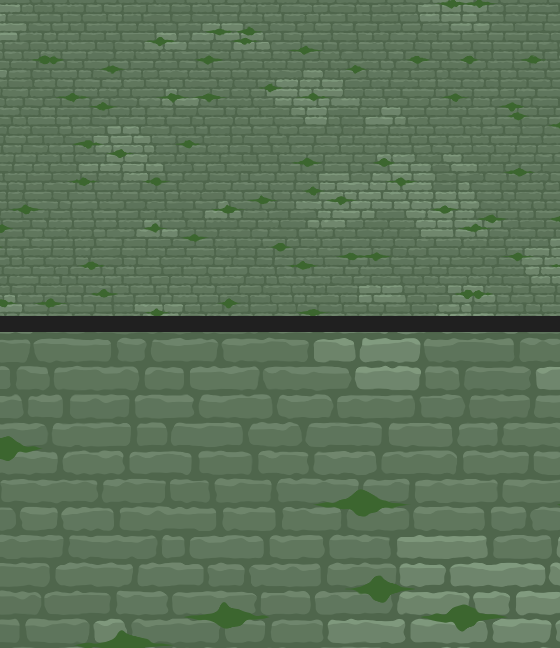
Top: the whole. Bottom: its middle third, enlarged.
Write a Shadertoy shader that draws this texture.

```glsl
#define ROWS 33.75
#define ROW_SHIFT 0.35
#define BRICK_LENGTH 2.4
#define JOINT_JITTER 0.6
#define MORTAR_WIDTH 0.21
#define CORNER 0.2
#define ROUGHNESS 0.11
#define HIGHLIGHT 0.17
#define SITE_PITCH 5.0
#define MOSS_CHANCE 0.76
#define LARGE_PATCH_CHANCE 0.09
#define SMALL_PATCH_CHANCE 0.17

const vec3 MORTAR = vec3(0.31, 0.40, 0.30);
const vec3 STONE = vec3(0.37, 0.46, 0.36);
const vec3 PALE_STONE = vec3(0.43, 0.52, 0.42);
const vec3 PALE_EDGE = vec3(0.50, 0.60, 0.49);
const vec3 MOSS = vec3(0.235, 0.40, 0.185);

float hash(vec2 p) {
    return fract(sin(dot(p, vec2(127.1, 311.7))) * 43758.5);
}

float noise(vec2 p) {
    vec2 i = floor(p), f = fract(p);
    f = f * f * (3.0 - 2.0 * f);
    vec2 e = vec2(0.0, 1.0);
    return mix(mix(hash(i), hash(i + e.yx), f.x),
               mix(hash(i + e.xy), hash(i + e.yy), f.x), f.y);
}

float coverage(float dist, float pixel) {
    return clamp(0.5 - dist / pixel, 0.0, 1.0);
}

// Position of a vertical joint, in row heights
float joint(float index, float row) {
    float jitter = JOINT_JITTER * (hash(vec2(index, row)) - 0.5);
    return BRICK_LENGTH * (index + jitter + hash(vec2(row, 7.3)));
}

// Left and right joints of the brick around x
vec2 brickSpan(float x, float row) {
    float index = floor(x / BRICK_LENGTH - hash(vec2(row, 7.3)));
    if (x < joint(index, row)) index -= 1.0;
    else if (x >= joint(index + 1.0, row)) index += 1.0;
    return vec2(joint(index, row), joint(index + 1.0, row));
}

// Weathering sites are scattered along the horizontal mortar lines
vec2 siteCentre(vec2 cell) {
    float line = floor(SITE_PITCH * hash(cell + 41.7));
    return vec2((cell.x + hash(cell + 13.1)) * SITE_PITCH, cell.y * SITE_PITCH + line);
}

float mossDistance(vec2 p) {
    float dist = 1.0;
    float ragged = 0.25 * (noise(p * 3.3) - 0.5);
    for (int k = 0; k < 9; k++) {
        vec2 cell = floor(p / SITE_PITCH) + vec2(k % 3 - 1, k / 3 - 1);
        if (hash(cell + 5.9) > MOSS_CHANCE) continue;
        vec2 q = p - siteCentre(cell);
        float reach = mix(1.1, 1.8, hash(cell + 23.3));
        float taper = 1.0 - q.x * q.x / (reach * reach);
        float thickness = taper * (0.17 + 0.28 * exp(-6.0 * q.x * q.x) + ragged);
        dist = min(dist, abs(q.y) - thickness);
    }
    return dist;
}

// Whole bricks near some sites are bleached
bool isPale(vec2 centre) {
    float wobble = 0.5 * (hash(centre) - 0.5);
    for (int k = 0; k < 9; k++) {
        vec2 cell = floor(centre / SITE_PITCH) + vec2(k % 3 - 1, k / 3 - 1);
        float kind = hash(cell + 67.9);
        if (kind > LARGE_PATCH_CHANCE + SMALL_PATCH_CHANCE) continue;
        vec2 radius = kind < LARGE_PATCH_CHANCE ? vec2(4.0, 2.7) : vec2(2.1, 1.0);
        if (length((centre - siteCentre(cell)) / radius) < 1.0 + wobble) return true;
    }
    return false;
}

void mainImage(out vec4 fragColor, in vec2 fragCoord) {
    float pixel = ROWS / iResolution.y;
    vec2 p = fragCoord * pixel - vec2(0.0, ROW_SHIFT);
    float row = floor(p.y);
    vec2 span = brickSpan(p.x, row);
    vec2 centre = vec2(0.5 * (span.x + span.y), row + 0.5);

    // Rounded, chipped brick outline
    vec2 halfSize = 0.5 * vec2(span.y - span.x, 1.0) - 0.5 * MORTAR_WIDTH;
    vec2 q = abs(p - centre) - halfSize + CORNER;
    float brick = length(max(q, 0.0)) + min(max(q.x, q.y), 0.0) - CORNER;
    brick += ROUGHNESS * (noise(p * 4.1) - 0.5);

    // Face with a ragged lit band along its top
    bool pale = isPale(centre);
    float below = centre.y + halfSize.y - p.y;
    float band = HIGHLIGHT + 0.22 * (noise(p * vec2(2.7, 4.0) + 31.0) - 0.5);
    float lit = coverage(below - band, pixel);
    vec3 face = pale ? mix(PALE_STONE, PALE_EDGE, lit) : mix(STONE, PALE_STONE, lit);
    face += 0.016 * (hash(centre + 3.7) - 0.5);

    vec3 colour = mix(MORTAR, face, coverage(brick, pixel));
    colour = mix(colour, MOSS, coverage(mossDistance(p), pixel));
    fragColor = vec4(colour, 1.0);
}
```
